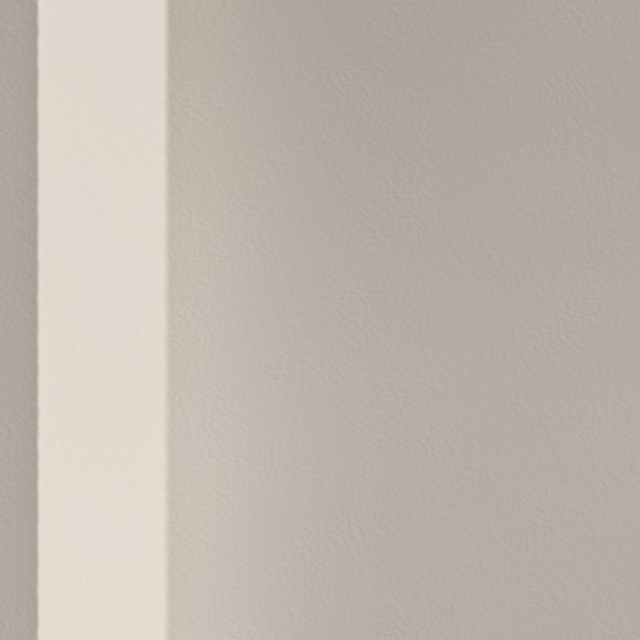
Write a WebGL 2 fragment shader that draws this texture.

```glsl
#version 300 es
precision highp float;
// A pale upright strip of light on a softly shaded, finely grained plaster wall.

#define STRIP_LEFT 0.0592
#define STRIP_RIGHT 0.2605
#define LEFT_SOFTNESS 0.0042
#define RIGHT_SOFTNESS 0.0075
#define EDGE_WOBBLE 0.0006
#define GLOW_REACH 0.205
#define GRAIN_SCALE 95.0
#define GRAIN_AMOUNT 0.021
#define MOTTLE_AMOUNT 0.003

uniform vec2 u_resolution;
out vec4 outColor;

const vec3 WALL_TOP = vec3(0.671, 0.640, 0.606);
const vec3 WALL_BOTTOM = vec3(0.704, 0.677, 0.645);
const vec3 SIDE_TOP = vec3(0.668, 0.642, 0.603);
const vec3 SIDE_BOTTOM = vec3(0.684, 0.660, 0.622);
const vec3 STRIP_TOP = vec3(0.880, 0.840, 0.803);
const vec3 STRIP_BOTTOM = vec3(0.898, 0.856, 0.818);
const vec3 GLOW_TINT = vec3(0.092, 0.086, 0.078);

vec2 hash2(vec2 p) {
  vec3 q = fract(p.xyx * vec3(0.1031, 0.1030, 0.0973));
  q += dot(q, q.yzx + 33.33);
  return fract((q.xx + q.yz) * q.zy);
}

// Distance to the nearest scattered feature point.
float cellular(vec2 p) {
  vec2 cell = floor(p), local = fract(p);
  float nearest = 2.0;
  for (int y = -1; y <= 1; y++) {
    for (int x = -1; x <= 1; x++) {
      vec2 offset = vec2(x, y);
      vec2 toPoint = offset + hash2(cell + offset) - local;
      nearest = min(nearest, dot(toPoint, toPoint));
    }
  }
  return sqrt(nearest);
}

// Small bumps lit from one side.
float relief(vec2 p) {
  return cellular(p) - cellular(p + vec2(0.12, 0.45));
}

// Broad uneven tone from rotated, layered sines.
float mottle(vec2 p) {
  float sum = 0.0, weight = 0.5;
  p *= 9.0;
  for (int i = 0; i < 4; i++) {
    sum += weight * sin(p.x + 1.3 * sin(p.y)) * cos(p.y * 0.9);
    p = mat2(1.5, 1.1, -1.1, 1.5) * p + 2.7;
    weight *= 0.65;
  }
  return sum;
}

float segmentDistance(vec2 p, vec2 a, vec2 b) {
  vec2 ab = b - a;
  return length(p - a - ab * clamp(dot(p - a, ab) / dot(ab, ab), 0.0, 1.0));
}

// Wall right of the strip: reflected glow, dim upper area, cool far side.
vec3 wallColor(vec2 p) {
  vec3 color = mix(WALL_TOP, WALL_BOTTOM, smoothstep(0.0, 0.75, 1.0 - p.y));
  float away = max(p.x - STRIP_RIGHT, 0.0);
  float glow = exp(-pow(away / GLOW_REACH, 1.6));
  color += GLOW_TINT * glow * mix(1.08, 0.80, p.y * p.y);
  color += vec3(0.014, 0.015, 0.016) * smoothstep(0.4, 1.0, p.x) * p.y;
  vec2 shade = (p - vec2(0.43, 1.02)) / vec2(0.20, 0.18);
  color -= 0.014 * exp(-dot(shade, shade));
  color -= 0.020 * exp(-away / 0.022);
  float crease = segmentDistance(p, vec2(0.845, 0.345), vec2(0.885, 0.247));
  return color - 0.008 * exp(-pow(crease / 0.003, 2.0));
}

vec3 sideColor(vec2 p) {
  vec3 color = mix(SIDE_BOTTOM, SIDE_TOP, p.y);
  color += 0.008 * (1.0 - smoothstep(0.0, STRIP_LEFT, p.x));
  return color - 0.030 * exp(-abs(STRIP_LEFT - p.x) / 0.010);
}

vec3 stripColor(vec2 p) {
  vec3 color = mix(STRIP_BOTTOM, STRIP_TOP, smoothstep(0.0, 1.0, p.y));
  float rim = exp(-abs(p.x - STRIP_LEFT) / 0.010);
  rim += 0.6 * exp(-abs(p.x - STRIP_RIGHT) / 0.010);
  return color + vec3(0.010, 0.009, 0.007) * rim;
}

void main() {
  vec2 uv = gl_FragCoord.xy / u_resolution;

  // Strip edges, slightly uneven along their height.
  float wobble = EDGE_WOBBLE * (sin(uv.y * 190.0) + sin(uv.y * 83.0 + 1.0)) * 0.5;
  float x = uv.x + wobble;
  float pastLeft = smoothstep(-LEFT_SOFTNESS, LEFT_SOFTNESS, x - STRIP_LEFT);
  float pastRight = smoothstep(-RIGHT_SOFTNESS, RIGHT_SOFTNESS, x - STRIP_RIGHT);
  vec3 color = mix(sideColor(uv), stripColor(uv), pastLeft);
  color = mix(color, wallColor(uv), pastRight);

  // Embossed plaster grain in uneven patches, weaker on the bright strip.
  float onStrip = pastLeft * (1.0 - pastRight);
  vec2 grainUv = mat2(0.8, 0.6, -0.6, 0.8) * uv * GRAIN_SCALE;
  grainUv += 0.5 * sin(grainUv.yx * 0.37);
  float grain = relief(grainUv * vec2(1.0, 1.3)) + 0.7 * relief(grainUv * 1.9 + 17.0);
  float patchiness = clamp(1.0 + 0.7 * mottle(uv * 2.3 + 7.0), 0.4, 1.6);
  color += grain * GRAIN_AMOUNT * patchiness * mix(1.0, 0.55, onStrip);

  // Broad tone and a faint warm-cool drift.
  color += MOTTLE_AMOUNT * mottle(uv);
  color += MOTTLE_AMOUNT * vec3(0.5, 0.0, -0.5) * mottle(uv.yx * 1.7 + 4.0);

  outColor = vec4(clamp(color, 0.0, 1.0), 1.0);
}
```
